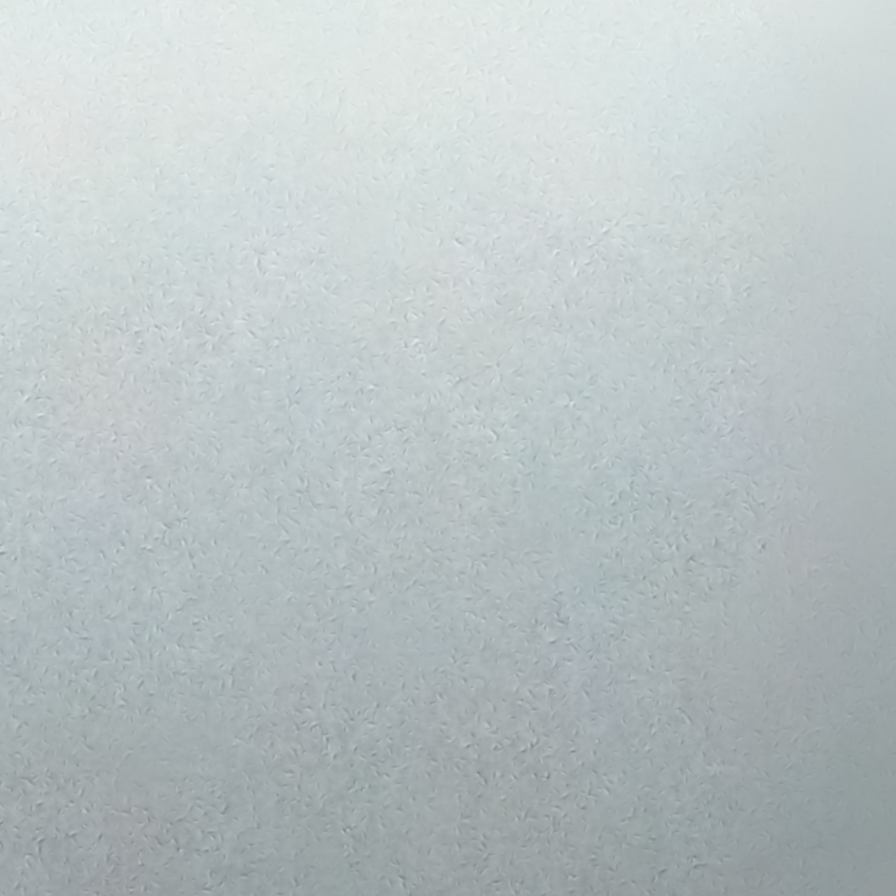
Reproduce this texture procedurally as a Shadertoy shader.

```glsl
#define SHADOW_COLOR vec3(0.597, 0.630, 0.638)
#define MIDDLE_COLOR vec3(0.712, 0.752, 0.762)
#define LIGHT_COLOR  vec3(0.862, 0.892, 0.887)
#define FALLOFF      1.14
#define CLOUD_AMOUNT 0.065
#define TINT_AMOUNT  0.016
#define MOTTLE_AMOUNT 0.020
#define GRAIN_AMOUNT 0.034
#define FIBRE_AMOUNT 0.092
#define FIBRE_CELLS  74.0
#define FIBRE_LENGTH 0.34
#define FIBRE_WIDTH  0.14

vec2 hash2(vec2 p) {
    vec3 q = fract(p.xyx * vec3(0.1031, 0.1030, 0.0973));
    q += dot(q, q.yzx + 33.33);
    return fract((q.xx + q.yz) * q.zy);
}

vec2 gradient(vec2 cell) {
    float angle = 6.2832 * hash2(cell).x;
    return vec2(cos(angle), sin(angle));
}

float gradientNoise(vec2 p) {
    vec2 i = floor(p), f = p - i;
    vec2 u = f * f * f * (f * (f * 6.0 - 15.0) + 10.0);
    vec2 e = vec2(1.0, 0.0);
    float low = mix(dot(gradient(i), f), dot(gradient(i + e), f - e), u.x);
    float high = mix(dot(gradient(i + e.yx), f - e.yx),
                     dot(gradient(i + e.xx), f - e.xx), u.x);
    return mix(low, high, u.y);
}

float fractalNoise(vec2 p) {
    float sum = 0.0, weight = 1.0;
    for (int i = 0; i < 3; i++) {
        sum += weight * gradientNoise(p);
        p = p * 2.03 + 17.3;
        weight *= 0.5;
    }
    return sum;
}

// Short curved strokes, each with a dark core and a lit flank
float fibres(vec2 p) {
    vec2 cell = floor(p);
    float sum = 0.0;
    for (int y = -1; y <= 1; y++)
    for (int x = -1; x <= 1; x++) {
        vec2 id = cell + vec2(x, y);
        vec2 shape = hash2(id + 57.0);
        vec2 style = hash2(id + 131.0);
        vec2 d = p - id - hash2(id);
        float angle = 3.1416 * shape.x;
        vec2 along = vec2(cos(angle), sin(angle));
        float s = dot(d, along);
        float t = dot(d, vec2(-along.y, along.x)) + (style.x - 0.5) * s * s;
        float reach = s / (FIBRE_LENGTH * mix(0.5, 1.15, shape.y));
        float core = t / FIBRE_WIDTH;
        float flank = core - 1.6;
        float profile = 0.75 * exp(-flank * flank) - exp(-core * core);
        sum += profile * exp(-reach * reach) * style.y * style.y;
    }
    return sum;
}

void mainImage(out vec4 fragColor, in vec2 fragCoord) {
    vec2 uv = fragCoord / iResolution.xy;
    vec2 p = fragCoord / iResolution.y;

    // Light falling from the top, fading towards the right edge
    float level = 0.605 + FALLOFF * (uv.y - 0.5) - 0.07 * uv.x;
    level -= 0.19 * smoothstep(0.6, 1.05, uv.x);
    level += CLOUD_AMOUNT * fractalNoise(p * vec2(3.0, 4.0) + 5.0);
    level = clamp(level, -0.1, 1.0 + 0.06 * smoothstep(0.95, 1.15, level));
    vec3 color = level < 0.5
        ? mix(SHADOW_COLOR, MIDDLE_COLOR, level * 2.0)
        : mix(MIDDLE_COLOR, LIGHT_COLOR, level * 2.0 - 1.0);

    // Faint drifts of warm, green and blue
    float warmth = fractalNoise(p * 4.0 + 41.0);
    float blueness = fractalNoise(p * 5.0 + 83.0);
    color += TINT_AMOUNT * (warmth * vec3(1.0, -0.3, 0.1)
                          + blueness * vec3(-0.5, 0.1, 0.7));

    // Fibrous surface, calmer in the bright top and along the right
    float cover = mix(1.0, 0.42, smoothstep(0.55, 0.95, uv.y));
    cover *= mix(1.0, 0.28, smoothstep(0.75, 0.97, uv.x));
    cover *= clamp(0.9 + 0.7 * fractalNoise(p * 9.0 + 23.0), 0.4, 1.4);
    float relief = fibres(p * FIBRE_CELLS)
                 + 0.8 * fibres(p.yx * FIBRE_CELLS * 1.3 + 211.0);
    float grain = gradientNoise(p * 88.0) + 0.7 * gradientNoise(p * 170.0 + 9.0);
    float mottle = gradientNoise(p * 24.0 + 61.0) + gradientNoise(p * 46.0 + 3.0);
    float surface = FIBRE_AMOUNT * relief + GRAIN_AMOUNT * grain
                  + MOTTLE_AMOUNT * mottle;
    color += cover * surface * vec3(1.05, 1.0, 0.97);

    fragColor = vec4(clamp(color, 0.0, 1.0), 1.0);
}
```
